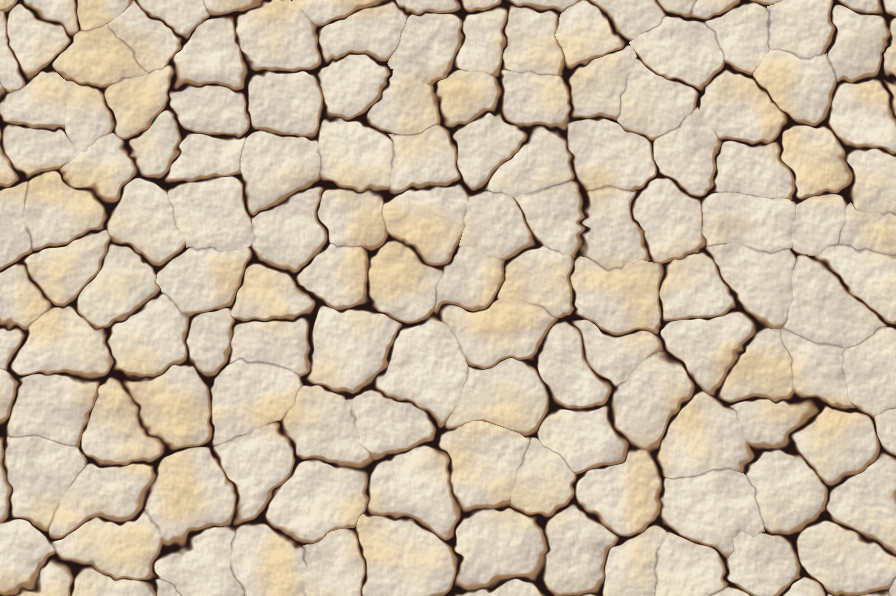
Write a Shadertoy shader that draws this texture.

```glsl
float hash(vec2 p) {
    vec3 q = fract(p.xyx * 0.1031);
    q += dot(q, q.yzx + 33.33);
    return fract((q.x + q.y) * q.z);
}

float noise(vec2 p) {
    vec2 i = floor(p), f = fract(p);
    f = f * f * (3.0 - 2.0 * f);
    return mix(mix(hash(i), hash(i + vec2(1, 0)), f.x),
               mix(hash(i + vec2(0, 1)), hash(i + vec2(1, 1)), f.x), f.y);
}

float fbm(vec2 p) {
    float sum = 0.0, amp = 0.42;
    for (int i = 0; i < 5; i++) {
        sum += amp * noise(p);
        p = mat2(1.6, 1.2, -1.2, 1.6) * p + 17.3;
        amp *= 0.62;
    }
    return sum;
}

vec2 site(vec2 cell) {
    return cell + 0.5 + 0.78 * (vec2(hash(cell), hash(cell + 71.7)) - 0.5);
}

// Rounded distance to the cell border, direction to it, and shallow creases
float clods(vec2 p, out vec2 outward, out float crease, out vec2 id) {
    vec2 base = floor(p), nearest = vec2(0);
    float best = 9.0;
    for (int y = -1; y <= 1; y++)
    for (int x = -1; x <= 1; x++) {
        vec2 c = base + vec2(x, y), r = site(c) - p;
        if (dot(r, r) < best) { best = dot(r, r); nearest = r; id = c; }
    }
    float total = 0.0;
    outward = vec2(0);
    crease = 0.0;
    for (int y = -2; y <= 2; y++)
    for (int x = -2; x <= 2; x++) {
        if (x == 0 && y == 0) continue;
        vec2 c = id + vec2(x, y), r = site(c) - p;
        vec2 dir = normalize(r - nearest);
        float d = dot(0.5 * (r + nearest), dir);
        // Some borders are fused: only a thin crease remains
        float fused = smoothstep(0.62, 0.74, hash(id + c + 9.0));
        crease = max(crease, fused * (1.0 - smoothstep(0.0, 0.035, d)));
        float w = exp(-19.0 * (d + 0.09 * fused));
        total += w;
        outward += w * dir;
    }
    outward /= total;
    return -log(total) / 19.0;
}

void mainImage(out vec4 fragColor, in vec2 fragCoord) {
    vec2 uv = fragCoord / iResolution.y;
    vec2 sun = normalize(vec2(-0.6, 0.8));

    // Clods shrink gently towards the top, with wandering borders
    vec2 p = vec2((uv.x - 0.75) * mix(7.8, 9.6, uv.y), uv.y * (8.2 + 1.0 * uv.y)) + 40.0;
    p += 0.26 * (vec2(noise(p * 2.1), noise(p * 2.1 + 31.0)) - 0.5);
    p += 0.07 * (vec2(noise(p * 8.0), noise(p * 8.0 + 57.0)) - 0.5);

    vec2 outward, id;
    float crease;
    float d = clods(p, outward, crease, id);
    d += 0.035 * (noise(uv * 75.0) - 0.5);
    float facing = dot(outward, sun);

    // Grainy relief and rounded shoulders
    float relief = fbm(uv * 17.0);
    float bump = relief - fbm(uv * 17.0 + sun * 0.11);
    float shoulder = exp(-8.0 * max(d, 0.0)) * facing;
    float tone = 0.93 + 1.6 * bump + 0.35 * (relief - 0.5) + 0.07 * (hash(id + 5.0) - 0.5);
    tone += shoulder * (facing > 0.0 ? 0.14 : 0.42);
    tone -= 0.14 * exp(-16.0 * max(d, 0.0));
    tone -= 0.5 * crease * smoothstep(0.2, 0.6, noise(uv * 30.0));

    vec3 col = mix(vec3(0.53, 0.47, 0.45), vec3(0.91, 0.87, 0.79), clamp(tone, 0.0, 1.12));
    float ochre = smoothstep(0.45, 0.8, noise(uv * 13.0 + 8.0) * 0.6 + relief * 0.4);
    col *= mix(vec3(1), vec3(1.0, 0.94, 0.83), ochre);

    // Warm undercut rim on the shaded side, then the dark crack
    float rim = 1.0 - smoothstep(0.015, 0.06, d + 0.03 * facing);
    col = mix(col, vec3(0.58, 0.43, 0.29), 0.85 * rim);
    float crack = 1.0 - smoothstep(-0.008, 0.034, d);
    col = mix(col, vec3(0.14, 0.085, 0.08), crack);

    fragColor = vec4(col, 1.0);
}
```
